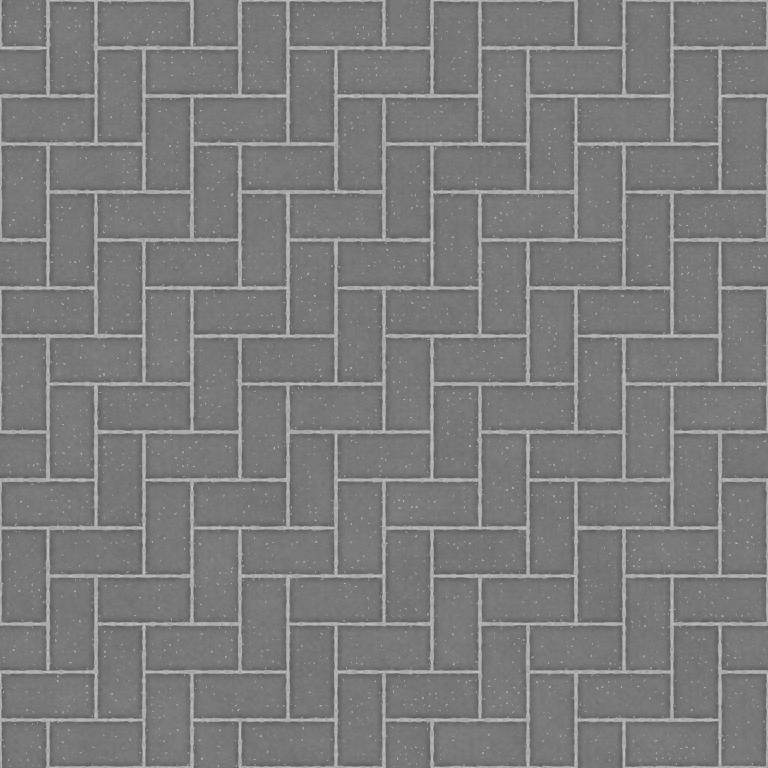
A three.js fragment shader for this pattern:

```glsl
// Grey concrete pavers laid in a herringbone of 2:1 blocks with pale sandy joints.
// Each cell of a square grid finds its block from its diagonal, then takes the
// distance to the block's edge; wrapping noise adds grain, mottling and flecks.

varying vec2 vUv;

const float CELLS = 16.0;            // block widths per tile, a multiple of 4
const float JOINT_HALF = 0.036;      // lengths are in block widths
const float JOINT_SOFT = 0.018;
const float JOINT_WOBBLE = 0.026;
const float EDGE_SHADE_WIDTH = 0.085;
const float EDGE_SHADE = 0.065;
const float BLOCK_VARIATION = 0.010;
const float MOTTLE = 0.030;
const float GRAIN = 0.045;
const float JOINT_GRAIN = 0.17;
const float FLECKS_PER_CELL = 8.0;
const float FLECK_CHANCE = 0.27;
const float FLECK_LIGHT = 0.19;
const vec2 FLECK_RADII = vec2(0.21, 0.13);
const vec3 STONE = vec3(0.472);
const vec3 SAND = vec3(0.695);

float hash(vec2 p) {
  return fract(sin(dot(p, vec2(127.1, 311.7))) * 43758.5453);
}

// Value noise on a lattice that wraps after `period` steps
float noise(vec2 uv, float period) {
  vec2 p = uv * period;
  vec2 i = floor(p);
  vec2 f = fract(p);
  f = f * f * (3.0 - 2.0 * f);
  vec2 a = mod(i, period);
  vec2 b = mod(i + 1.0, period);
  return mix(mix(hash(a), hash(vec2(b.x, a.y)), f.x),
             mix(hash(vec2(a.x, b.y)), hash(b), f.x), f.y);
}

// Distance to the nearest block edge in x, block identity in yz
vec3 herringbone(vec2 p) {
  vec2 cell = floor(p);
  float part = mod(cell.x + cell.y + 1.0, 4.0);   // 0,1 upright; 2,3 lying
  vec2 along = part < 1.5 ? vec2(0.0, 1.0) : vec2(1.0, 0.0);
  vec2 offset = along * mod(part, 2.0);
  vec2 local = fract(p) + offset;
  vec2 border = min(local, 1.0 + along - local);
  return vec3(min(border.x, border.y), mod(cell - offset, CELLS));
}

// Small tilted chips, at most one in each cell of a fine grid
float flecks(vec2 uv) {
  float period = CELLS * FLECKS_PER_CELL;
  vec2 p = uv * period;
  vec2 id = mod(floor(p), period);
  vec2 center = 0.25 + 0.5 * vec2(hash(id + 11.3), hash(id + 27.9));
  float angle = 6.2832 * hash(id + 41.7);
  float c = cos(angle);
  float s = sin(angle);
  vec2 d = mat2(c, -s, s, c) * (fract(p) - center);
  float size = mix(0.55, 1.15, hash(id + 63.1));
  float chip = 1.0 - smoothstep(0.65, 1.35, length(d / (FLECK_RADII * size)));
  float present = step(hash(id + 5.2), FLECK_CHANCE);
  return chip * present * mix(0.25, 1.0, hash(id + 83.5));
}

void main() {
  vec3 block = herringbone(vUv * CELLS);

  float fine = noise(vUv, CELLS * 24.0) - 0.5;
  float medium = noise(vUv, CELLS * 11.0) - 0.5;
  float cloud = 0.6 * noise(vUv, CELLS * 1.5) + 0.4 * noise(vUv, CELLS * 4.0) - 0.5;

  // Stone face: tone per block, mottling, grain, flecks and a worn dark rim
  float tone = BLOCK_VARIATION * (hash(block.yz + 3.7) - 0.5);
  tone += MOTTLE * cloud + GRAIN * (0.7 * fine + 0.3 * medium);
  tone += FLECK_LIGHT * flecks(vUv);
  float rim = max(block.x - JOINT_HALF, 0.0) / EDGE_SHADE_WIDTH;
  tone -= EDGE_SHADE * exp(-rim * rim) * (1.0 + 0.8 * medium);
  vec3 stone = STONE + tone;

  // Joint: grainy sand with a ragged outline
  vec3 sand = SAND + JOINT_GRAIN * (0.7 * fine + 0.3 * medium);
  float ragged = block.x + JOINT_WOBBLE * (medium + 0.5 * fine);
  float face = smoothstep(JOINT_HALF - JOINT_SOFT, JOINT_HALF + JOINT_SOFT, ragged);

  gl_FragColor = vec4(mix(sand, stone, face), 1.0);
}
```
